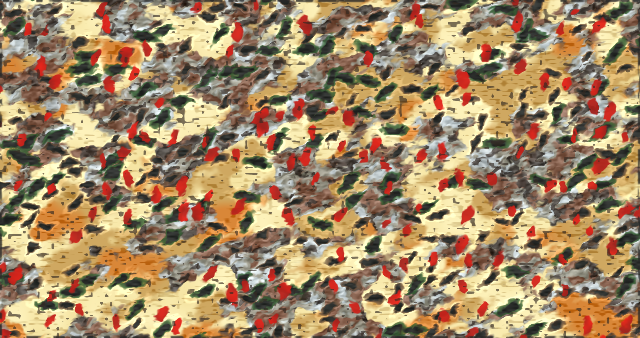
Write a WebGL 2 fragment shader that draws this texture.

```glsl
#version 300 es
precision highp float;
// Mottled paint: cream and ochre ground, grey-brown clumps, dark slanted dabs and red flecks.

uniform vec2 u_resolution;
out vec4 fragColor;

float hash(vec2 p) {
  vec3 q = fract(p.xyx * vec3(0.1031, 0.1030, 0.0973));
  q += dot(q, q.yzx + 33.33);
  return fract((q.x + q.y) * q.z);
}

float noise(vec2 p) {
  vec2 i = floor(p), f = fract(p);
  f = f * f * (3.0 - 2.0 * f);
  return mix(mix(hash(i), hash(i + vec2(1, 0)), f.x),
             mix(hash(i + vec2(0, 1)), hash(i + vec2(1, 1)), f.x), f.y);
}

float fbm(vec2 p) {
  float sum = 0.0, weight = 0.571;
  for (int i = 0; i < 3; i++) {
    sum += weight * noise(p);
    p = p * 2.03 + 17.3;
    weight *= 0.5;
  }
  return sum;
}

mat2 rotation(float a) {
  return mat2(cos(a), -sin(a), sin(a), cos(a));
}

// Scattered elliptical dabs: x = relative distance (1 at the rim), y = random id.
vec2 dabs(vec2 p, vec2 radii, float angle, float spread, float density, float seed) {
  vec2 cell = floor(p), nearest = vec2(9.0, 0.0);
  for (int y = -1; y <= 1; y++) {
    for (int x = -1; x <= 1; x++) {
      vec2 c = cell + vec2(x, y), key = c + seed;
      if (hash(key + 7.7) > density) continue;
      vec2 center = c + 0.1 + 0.8 * vec2(hash(key + 31.1), hash(key + 57.9));
      float id = hash(key + 83.3);
      float turn = angle + spread * (hash(key + 11.5) - 0.5);
      vec2 local = rotation(turn) * (p - center) / (radii * mix(0.65, 1.25, id));
      float d = length(local);
      if (d < nearest.x) nearest = vec2(d, id);
    }
  }
  return nearest;
}

void main() {
  vec2 uv = gl_FragCoord.xy / u_resolution;
  vec2 p = gl_FragCoord.xy / u_resolution.y;

  // Ragged outlines and a shared slant
  vec2 warped = p + 0.022 * (vec2(fbm(p * 34.0), fbm(p * 34.0 + 91.0)) - 0.5);
  vec2 slanted = rotation(0.35) * warped;
  float grain = noise(slanted * vec2(75, 150));
  float ripple = noise(p * vec2(55, 170) + 23.0);

  // Cream ground with ochre and orange stains
  vec3 color = mix(vec3(0.96, 0.89, 0.63), vec3(1.0, 0.96, 0.75), noise(p * 18.0));
  float stain = fbm(slanted * vec2(8, 15) + 40.0);
  vec3 ochre = mix(vec3(0.81, 0.66, 0.38), vec3(0.85, 0.53, 0.22),
                   smoothstep(0.5, 0.75, noise(p * 9.0 + 70.0)));
  color = mix(color, ochre, smoothstep(0.46, 0.6, stain));
  color -= 0.16 * smoothstep(0.62, 0.9, ripple) * vec3(0.8, 1.0, 1.1);

  // Clumps streaked with brown, grey, pale blue and shadow
  float clump = smoothstep(0.47, 0.55, fbm(slanted * vec2(9, 15) + 5.0) + 0.08 * (grain - 0.5));
  float tone = fbm(slanted * vec2(24, 42) + 13.0);
  vec3 streak = mix(vec3(0.47, 0.32, 0.26), vec3(0.56, 0.56, 0.52), smoothstep(0.4, 0.52, tone));
  streak = mix(streak, vec3(0.74, 0.79, 0.82), smoothstep(0.58, 0.72, tone));
  float shadow = fbm(slanted * vec2(28, 50) + 150.0);
  streak = mix(streak, vec3(0.2, 0.18, 0.18), 0.85 * smoothstep(0.57, 0.68, shadow));
  streak += 0.3 * (grain - 0.5) + 0.12 * (ripple - 0.5);
  color = mix(color, streak, clump * 0.93);

  // Dark dabs with a pale halo and a faint green rim
  vec2 dark = dabs(warped * 16.0, vec2(0.47, 0.19), 0.4, 1.5, 0.52, 200.0);
  float rim = dark.x + 0.6 * (grain - 0.5);
  color += 0.1 * smoothstep(1.1, 1.4, rim) * smoothstep(2.0, 1.5, rim);
  vec3 rimColor = mix(vec3(0.42, 0.32, 0.24), vec3(0.2, 0.38, 0.2), step(0.6, dark.y));
  color = mix(color, rimColor, 0.8 * smoothstep(1.35, 1.0, rim));
  color = mix(color, vec3(0.1, 0.11, 0.1) + 0.15 * ripple, smoothstep(1.05, 0.6, rim));

  // Upright red flecks
  vec2 red = dabs(warped * 13.0 + 3.7, vec2(0.31, 0.17), 1.35, 1.2, 0.42, 400.0);
  float fleck = red.x + 0.5 * (grain - 0.5);
  vec3 redColor = mix(vec3(0.62, 0.13, 0.11), vec3(0.93, 0.14, 0.1), noise(warped * 40.0 + 9.0));
  color = mix(color, redColor, 0.95 * smoothstep(1.2, 0.8, fleck));

  // Tiny dark specks and a broken dark border
  float speck = smoothstep(0.8, 0.9, noise(p * vec2(70, 105) + 300.0));
  color = mix(color, vec3(0.2, 0.16, 0.13), 0.65 * speck);
  vec2 inset = min(uv, 1.0 - uv) * vec2(u_resolution.x / u_resolution.y, 1.0);
  float border = smoothstep(0.009, 0.003, min(inset.x, inset.y));
  color = mix(color, vec3(0.15), border * smoothstep(0.35, 0.65, noise(p * 60.0)) * 0.8);

  fragColor = vec4(clamp(color, 0.0, 1.0), 1.0);
}
```
